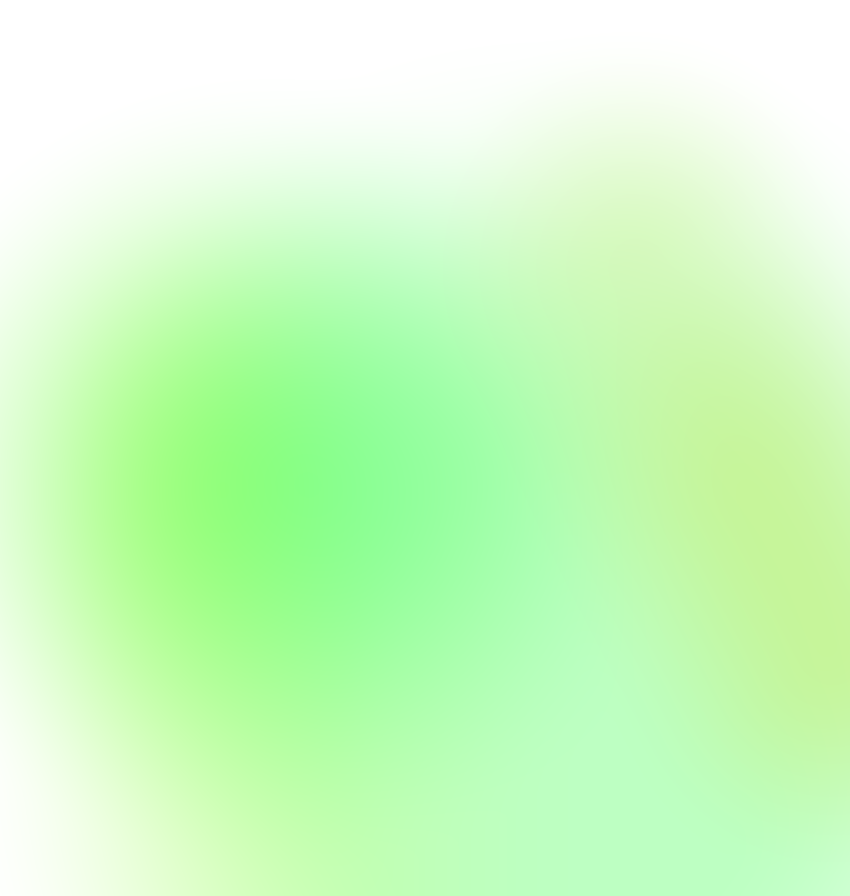
Write a Shadertoy shader that draws this background.

```glsl
// Soft green and lime glows blending into a white background.

const vec3 WHITE      = vec3(1.0);
const vec3 PALE_LIME  = vec3(0.78, 1.00, 0.62);
const vec3 MINT       = vec3(0.74, 1.00, 0.76);
const vec3 LEAF       = vec3(0.48, 1.00, 0.30);
const vec3 SPRING     = vec3(0.44, 1.00, 0.53);
const vec3 OLIVE_LIME = vec3(0.78, 0.95, 0.56);

// 1 inside the inner radius, fading smoothly to 0 at the outer radius.
float fade(float inner, float outer, float dist) {
    return 1.0 - smoothstep(inner, outer, dist);
}

// Distance from the centre of an ellipse, in units of its radii.
float ellipseDistance(vec2 p, vec2 center, vec2 radii) {
    return length((p - center) / radii);
}

// x: distance to the segment a-b, y: position along it from 0 to 1.
vec2 segmentDistance(vec2 p, vec2 a, vec2 b) {
    vec2 ap = p - a, ab = b - a;
    float along = clamp(dot(ap, ab) / dot(ab, ab), 0.0, 1.0);
    return vec2(length(ap - ab * along), along);
}

void mainImage(out vec4 fragColor, in vec2 fragCoord) {
    vec2 uv = fragCoord / iResolution.xy;

    // Wide veil: lime at the left, mint at the lower right.
    vec3 veilTint = mix(PALE_LIME, MINT, smoothstep(0.1, 0.7, uv.x));
    float veil = fade(0.5, 1.5, ellipseDistance(uv, vec2(0.65, 0.20), vec2(0.48, 0.52)));
    vec3 color = mix(WHITE, veilTint, veil);

    // Saturated glow left of centre, turning cooler to the right.
    vec3 glowTint = mix(LEAF, SPRING, smoothstep(0.1, 0.5, uv.x));
    float glow = fade(0.0, 1.0, ellipseDistance(uv, vec2(0.325, 0.47), vec2(0.50, 0.46)));
    color = mix(color, glowTint, 0.78 * glow);

    // Diagonal lime band, stronger toward the right edge.
    vec2 band = segmentDistance(uv, vec2(0.75, 0.70), vec2(0.98, 0.28));
    float bandStrength = mix(0.45, 0.80, smoothstep(0.0, 0.6, band.y));
    color = mix(color, OLIVE_LIME, bandStrength * fade(0.0, 0.28, band.x));

    fragColor = vec4(color, 1.0);
}
```
